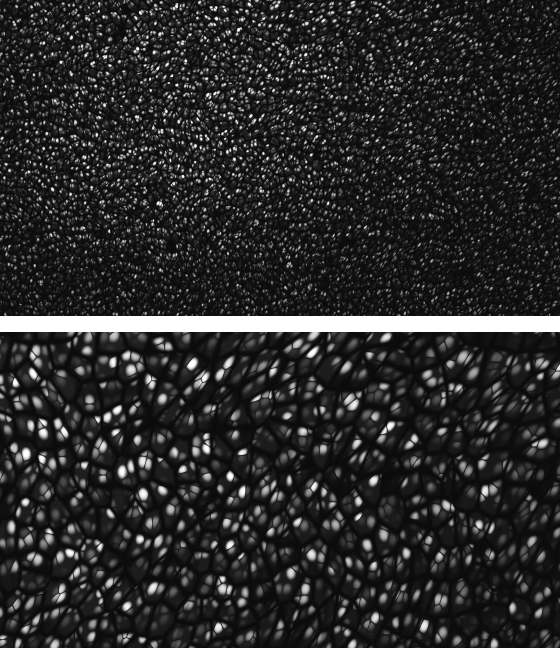
Top, the full canvas; bottom, a detail of the centre.
Give the GLSL for this texture, as a Shadertoy shader.

```glsl
// Black grained leather under a soft light from the upper left.
// Three layers of cellular noise make long folds, domed grains and small
// glossy flecks; layered sines bend the grain and a broad sheen lights it.

const vec2  GRAIN_DENSITY  = vec2(48.0, 37.0); // grains per canvas height
const float FLECK_SCALE    = 1.9;              // flecks per grain width
const vec2  FOLD_SCALE     = vec2(0.36, 0.2);  // folds per grain
const float LEAN           = 0.42;             // slant of the grain at right
const float BASE_TONE      = 0.045;
const float DIFFUSE        = 0.075;
const float GLOSS          = 3.8;
const float FOLD_DARKNESS  = 0.55;
const vec2  SHEEN_CENTRE   = vec2(0.36, 0.85);
const vec2  SHEEN_SIZE     = vec2(0.38, 0.55);
const vec2  GLOW_CENTRE    = vec2(0.24, 0.42);
const vec2  GLOW_SIZE      = vec2(0.25, 0.20);
const vec3  LEATHER_TINT   = vec3(1.0, 1.0, 1.0);

vec2 hash2(vec2 cell) {
    vec3 q = fract(cell.xyx * vec3(0.1031, 0.1030, 0.0973));
    q += dot(q, q.yzx + 33.33);
    return fract((q.xx + q.yz) * q.zy);
}

// x: distance to nearest point, y: gap to the second nearest,
// z: random value of the cell, w: height above the point
vec4 cellular(vec2 p) {
    vec2 home = floor(p);
    float nearest = 8.0, second = 8.0, rise = 0.0;
    vec2 owner = home;
    for (int j = -1; j <= 1; j++) {
        for (int i = -1; i <= 1; i++) {
            vec2 cell = home + vec2(i, j);
            vec2 offset = p - cell - hash2(cell);
            float dist = length(offset);
            if (dist < nearest) {
                second = nearest;
                nearest = dist;
                owner = cell;
                rise = offset.y;
            } else {
                second = min(second, dist);
            }
        }
    }
    return vec4(nearest, second - nearest, hash2(owner + 71.0).x, rise);
}

float blob(vec2 uv, vec2 centre, vec2 size) {
    vec2 d = (uv - centre) / size;
    return exp(-dot(d, d));
}

// Leans the grain towards the right and bends it with layered sines
vec2 bendGrain(vec2 p) {
    float lean = LEAN * smoothstep(0.1, 1.7, p.x);
    vec2 q = p - vec2(lean * (p.y - 0.5), 0.0);
    q.x += 0.009 * sin(17.0 * p.y + 5.0 * p.x) + 0.004 * sin(41.0 * p.y - 19.0 * p.x);
    q.y += 0.008 * sin(15.0 * p.x - 6.0 * p.y) + 0.003 * sin(47.0 * p.x + 13.0 * p.y);
    return q + 3.0;
}

float leather(vec2 p, vec2 uv) {
    vec2 g = bendGrain(p) * GRAIN_DENSITY;
    vec4 grain = cellular(g);
    vec4 fleck = cellular(g * FLECK_SCALE + 17.3);
    vec4 fold  = cellular(g * FOLD_SCALE + 5.7);

    // Relief: domes between creases, darkened along the folds
    float dome = smoothstep(0.03, 0.4, grain.y);
    dome *= mix(1.0 - FOLD_DARKNESS, 1.0, smoothstep(0.0, 0.16, fold.y));
    float facing = smoothstep(-0.55, 0.35, grain.w);

    // Gloss: each fleck has its own strength
    float shine = smoothstep(0.6, 0.1, fleck.x) * smoothstep(0.0, 0.15, fleck.y);
    shine *= mix(0.06, 1.0, fleck.z * fleck.z);

    float sheen = 0.32 + 0.75 * blob(uv, SHEEN_CENTRE, SHEEN_SIZE)
                + 0.25 * blob(uv, GLOW_CENTRE, GLOW_SIZE);
    float highlight = 1.0 - exp(-GLOSS * shine * dome * facing * sheen);
    return BASE_TONE + DIFFUSE * dome * sheen + 0.95 * highlight;
}

void mainImage(out vec4 fragColor, in vec2 fragCoord) {
    // Four samples per pixel smooth the fine flecks
    float tone = 0.0;
    for (int k = 0; k < 4; k++) {
        vec2 pos = fragCoord + vec2(k % 2, k / 2) * 0.5 - 0.25;
        tone += 0.25 * leather(pos / iResolution.y, pos / iResolution.xy);
    }
    fragColor = vec4(min(tone, 1.0) * LEATHER_TINT, 1.0);
}
```
